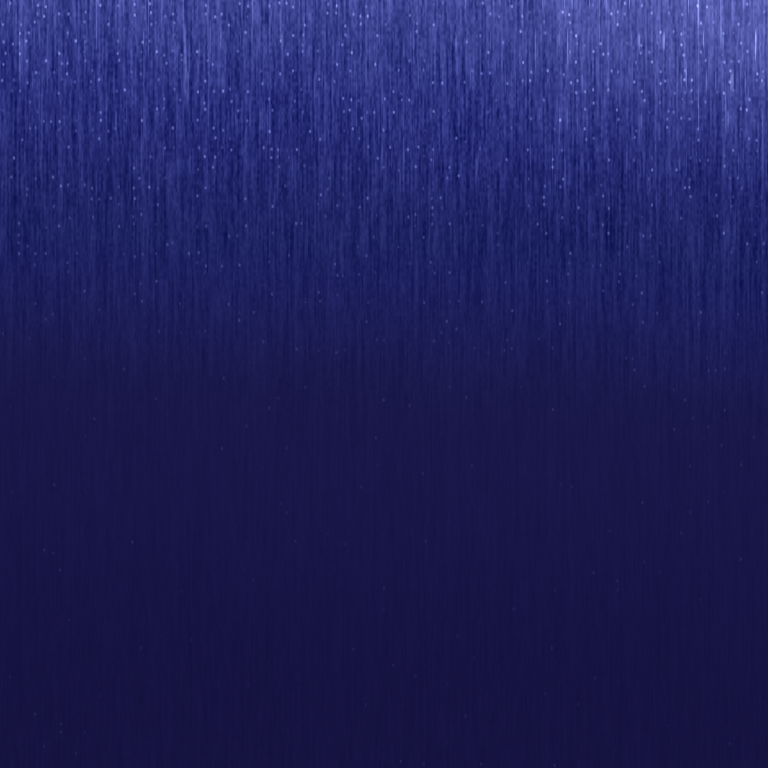
A WebGL 2 fragment shader for this texture:

```glsl
#version 300 es
precision highp float;

uniform vec2 u_resolution;
out vec4 fragColor;

float hash(vec2 p) {
    vec3 q = fract(p.xyx * vec3(0.1031, 0.1030, 0.0973));
    q += dot(q, q.yzx + 33.33);
    return fract((q.x + q.y) * q.z);
}

float valueNoise(vec2 p) {
    vec2 cell = floor(p);
    vec2 f = fract(p);
    f = f * f * (3.0 - 2.0 * f);
    float low = mix(hash(cell), hash(cell + vec2(1.0, 0.0)), f.x);
    float high = mix(hash(cell + vec2(0.0, 1.0)), hash(cell + vec2(1.0, 1.0)), f.x);
    return mix(low, high, f.y);
}

// Vertical brush marks, centred on zero
float brushing(vec2 uv) {
    float strokes = valueNoise(uv * vec2(390.0, 13.0)) - 0.5;
    float hairs = valueNoise(uv * vec2(470.0, 46.0) + 71.0) - 0.5;
    float grain = valueNoise(uv * vec2(430.0, 210.0) + 157.0) - 0.5;
    float bands = valueNoise(uv * vec2(75.0, 5.0) + 29.0) - 0.5;
    return 0.75 * strokes + 0.65 * hairs + 0.6 * grain + 0.25 * bands;
}

// Sparse glints, one candidate per grid cell
float glints(vec2 uv, vec2 grid, float density) {
    vec2 p = uv * grid;
    vec2 cell = floor(p);
    float chosen = step(hash(cell + 311.0), density);
    vec2 centre = 0.25 + 0.5 * vec2(hash(cell + 17.0), hash(cell + 53.0));
    vec2 offset = (p - cell - centre) / grid;
    float radius = length(offset * vec2(1.0, 0.7));
    return chosen * (1.0 - smoothstep(0.0005, 0.0024, radius)) * (0.3 + 0.7 * hash(cell + 97.0));
}

// Dark navy below, rising to a lit blue edge
vec3 sheen(float h) {
    vec3 c = mix(vec3(0.086, 0.075, 0.255), vec3(0.098, 0.092, 0.285), smoothstep(0.05, 0.48, h));
    c = mix(c, vec3(0.115, 0.135, 0.385), smoothstep(0.42, 0.72, h));
    c = mix(c, vec3(0.160, 0.180, 0.470), smoothstep(0.66, 0.88, h));
    return mix(c, vec3(0.245, 0.275, 0.580), smoothstep(0.82, 1.03, h));
}

void main() {
    vec2 uv = gl_FragCoord.xy / u_resolution;
    float cloud = valueNoise(uv * vec2(7.0, 6.0)) - 0.5;
    float h = uv.y + 0.06 * (uv.x - 0.5) + 0.025 * cloud;
    float light = smoothstep(0.4, 1.0, h);

    vec3 color = sheen(h);
    float corner = 1.0 - smoothstep(0.0, 0.38, length((uv - vec2(0.93, 1.0)) * vec2(1.0, 1.3)));
    color += vec3(0.085, 0.085, 0.095) * corner;

    // Brushed relief strengthens with the light
    float brush = brushing(uv);
    color += brush * mix(vec3(0.012, 0.012, 0.022), vec3(0.145, 0.150, 0.185), light);

    // Long bright scratches near the lit edge
    float scratch = smoothstep(0.80, 0.98, valueNoise(uv * vec2(310.0, 19.0) + 211.0));
    color += vec3(0.16, 0.17, 0.19) * scratch * light * light * (0.6 + corner);

    float sparkle = glints(uv, vec2(95.0, 80.0), 0.03 + 0.22 * light);
    color += vec3(0.28, 0.30, 0.32) * sparkle * (0.2 + 0.8 * light);

    fragColor = vec4(clamp(color, 0.0, 1.0), 1.0);
}
```
